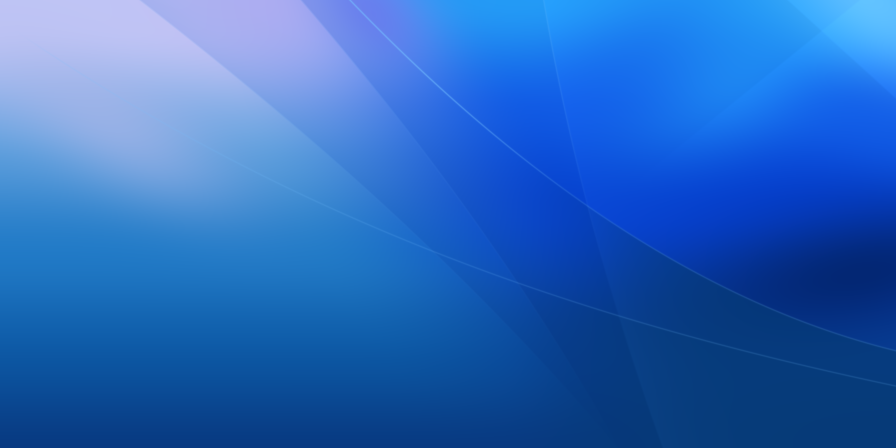
Write a WebGL 1 fragment shader that draws this background.

```glsl
precision highp float;

uniform vec2 u_resolution;

// Left gradient, top to bottom
const vec3 LAVENDER = vec3(0.75, 0.77, 0.96);
const vec3 HAZE = vec3(0.38, 0.63, 0.87);
const vec3 AZURE = vec3(0.13, 0.48, 0.78);
const vec3 OCEAN = vec3(0.05, 0.35, 0.65);
const vec3 DEEP = vec3(0.03, 0.22, 0.50);

// Right gradient, top to bottom
const vec3 SKY = vec3(0.14, 0.62, 0.97);
const vec3 COBALT = vec3(0.07, 0.37, 0.91);
const vec3 ROYAL = vec3(0.02, 0.25, 0.82);
const vec3 INDIGO = vec3(0.03, 0.25, 0.60);
const vec3 TEAL = vec3(0.02, 0.23, 0.46);

// Glows
const vec3 LILAC = vec3(0.77, 0.69, 0.95);
const vec3 VIOLET = vec3(0.48, 0.46, 0.95);
const vec3 MIST = vec3(0.66, 0.71, 0.91);
const vec3 ICE = vec3(0.42, 0.76, 0.98);
const vec3 NAVY = vec3(0.01, 0.14, 0.42);
const vec3 FOLD_LIGHT = vec3(0.07, 0.33, 0.82);
const vec3 FOLD_DARK = vec3(0.02, 0.17, 0.48);
const vec3 LINE_COLOR = vec3(0.45, 0.75, 1.0);

// Cubic coefficients: steep curves give x from depth, shallow ones depth from x
const vec4 OUTER_FOLD = vec4(0.3125, 1.29, -0.223, 0.0);
const vec4 INNER_FOLD = vec4(0.672, 0.86, -0.15, 0.0);
const vec4 SEAM = vec4(1.2135, 0.17, 0.096, 0.0);
const vec4 BRIGHT_ARC = vec4(-1.011, 1.549, -0.326, 0.0);
const vec4 LONG_ARC = vec4(0.045, 0.694, -0.187, 0.0221);
const vec4 CORNER_RAY = vec4(-1.60, 0.91, 0.0, 0.0);
const vec4 CROSS_RAY = vec4(1.555, -0.81, 0.0, 0.0);

const float FOLD_SHADE = 0.16;
const float FOLD_REACH = 0.20;
const float LINE_WIDTH = 0.002;

// Approximate signed distance to the curve s = cubic(t)
float curveDistance(vec4 k, float t, float s) {
  float value = k.x + t * (k.y + t * (k.z + t * k.w));
  float slope = k.y + t * (2.0 * k.z + 3.0 * t * k.w);
  return (s - value) / sqrt(1.0 + slope * slope);
}

// Soft-edged side of a curve
float side(float dist) {
  float edge = max(0.003, 1.0 / u_resolution.y);
  return smoothstep(-edge, edge, dist);
}

// Tint that starts at an edge and fades away from it
float fold(float dist, float reach) {
  return side(dist) * exp(-max(dist, 0.0) / reach);
}

float line(float dist) {
  float width = max(LINE_WIDTH, 0.7 / u_resolution.y);
  return exp(-dist * dist / (width * width));
}

// Elliptical glow, sheared so that it leans along the slope
float glow(vec2 p, vec2 center, vec2 radius, float slope) {
  vec2 q = p - center;
  q.y -= slope * q.x;
  q /= radius;
  return exp(-dot(q, q));
}

vec3 leftGradient(float depth) {
  vec3 c = mix(LAVENDER, HAZE, smoothstep(0.06, 0.37, depth));
  c = mix(c, AZURE, smoothstep(0.28, 0.58, depth));
  c = mix(c, OCEAN, smoothstep(0.54, 0.82, depth));
  return mix(c, DEEP, smoothstep(0.74, 1.04, depth));
}

vec3 rightGradient(float depth) {
  vec3 c = mix(SKY, COBALT, smoothstep(0.0, 0.25, depth));
  c = mix(c, ROYAL, smoothstep(0.18, 0.46, depth));
  c = mix(c, INDIGO, smoothstep(0.48, 0.78, depth));
  return mix(c, DEEP, smoothstep(0.74, 1.0, depth));
}

void main() {
  // x runs rightward and y downward, in canvas heights
  vec2 p = gl_FragCoord.xy / u_resolution.y;
  p.y = 1.0 - p.y;

  float outer = curveDistance(OUTER_FOLD, p.y, p.x);
  float inner = curveDistance(INNER_FOLD, p.y, p.x);
  float seam = curveDistance(SEAM, p.y, p.x);
  float arc = curveDistance(BRIGHT_ARC, p.x, p.y);
  float longArc = curveDistance(LONG_ARC, p.x, p.y);
  float corner = curveDistance(CORNER_RAY, p.x, p.y);
  float crossing = curveDistance(CROSS_RAY, p.x, p.y);

  // Two gradients joined along a diagonal
  float across = smoothstep(-0.36, 0.32, p.x - 0.74 - 0.56 * p.y);
  vec3 color = mix(leftGradient(p.y), rightGradient(p.y), across);

  // Soft pools of light and shadow
  color = mix(color, MIST, 0.65 * glow(p, vec2(0.25, 0.28), vec2(0.25, 0.13), 0.45));
  color = mix(color, LILAC, 0.70 * glow(p, vec2(0.62, 0.0), vec2(0.24, 0.16), 0.3));
  color = mix(color, VIOLET, 0.65 * glow(p, vec2(0.83, 0.02), vec2(0.13, 0.11), 0.5));
  color = mix(color, COBALT, 0.40 * glow(p, vec2(1.42, 0.12), vec2(0.20, 0.14), -0.4));
  color = mix(color, SKY, 0.75 * glow(p, vec2(1.75, 0.12), vec2(0.28, 0.14), -0.5));
  color = mix(color, COBALT, 0.60 * glow(p, vec2(1.98, 0.29), vec2(0.28, 0.12), 0.4));
  color = mix(color, ICE, 0.80 * glow(p, vec2(1.95, 0.0), vec2(0.22, 0.14), 0.5));
  color = mix(color, NAVY, 0.90 * glow(p, vec2(1.92, 0.61), vec2(0.42, 0.14), -0.15));

  // Translucent sheets
  vec3 shade = mix(FOLD_LIGHT, FOLD_DARK, smoothstep(0.2, 0.8, p.y));
  color = mix(color, shade, FOLD_SHADE * fold(outer, FOLD_REACH));
  color = mix(color, shade, 1.4 * FOLD_SHADE * fold(inner, FOLD_REACH));
  color = mix(color, TEAL, 0.68 * side(arc) * smoothstep(1.12, 1.65, p.x));
  color = mix(color, TEAL, 0.35 * side(longArc) * smoothstep(1.1, 1.5, p.x));
  color += 0.03 * LINE_COLOR * fold(seam, 0.12);
  color += 0.04 * LINE_COLOR * fold(-corner, 0.15);
  float beam = fold(crossing, 0.15) * smoothstep(0.45, 0.08, p.y);
  color += 0.03 * LINE_COLOR * beam;

  // Fine highlights
  float shine = line(arc) * mix(0.55, 0.15, smoothstep(0.85, 1.3, p.x));
  shine += 0.14 * line(longArc) * smoothstep(0.02, 0.15, p.x);
  shine += 0.15 * line(seam) * smoothstep(0.7, 0.0, p.y);
  shine += 0.06 * (line(outer) + line(inner)) * smoothstep(1.0, 0.2, p.y);
  color = mix(color, LINE_COLOR, min(shine, 1.0));

  gl_FragColor = vec4(clamp(color, 0.0, 1.0), 1.0);
}
```
